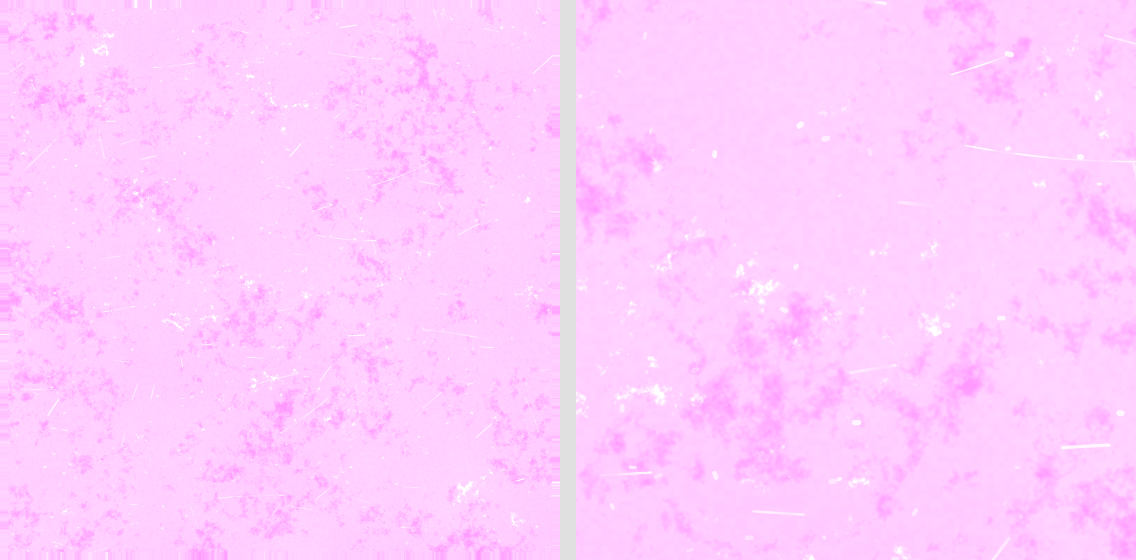
Left, the full canvas; right, a detail of the centre.
This texture is drawn by a WebGL 1 fragment shader. Its source:

```glsl
precision highp float;
// Worn pink paper: a softly mottled sheet with clustered magenta stains,
// fine pale scratches and specks, and a smeared rim along the border.
// Stains are thresholded fractal noise; marks are segments scattered on grids.

uniform vec2 u_resolution;

const float BASE_GREEN = 0.812;
const float RIM = 0.013;

float hash(vec2 p) {
  vec3 q = fract(p.xyx * 0.1031);
  q += dot(q, q.yzx + 33.33);
  return fract((q.x + q.y) * q.z);
}

vec2 hash2(vec2 p) {
  return vec2(hash(p), hash(p + vec2(61.0, 17.0)));
}

float noise(vec2 p) {
  vec2 cell = floor(p);
  vec2 f = fract(p);
  f = f * f * (3.0 - 2.0 * f);
  float low = mix(hash(cell), hash(cell + vec2(1.0, 0.0)), f.x);
  float high = mix(hash(cell + vec2(0.0, 1.0)), hash(cell + 1.0), f.x);
  return mix(low, high, f.y);
}

// Fractal noise centred on zero.
float fbm(vec2 p, float gain) {
  float sum = 0.0;
  float total = 0.0;
  float amp = 1.0;
  for (int i = 0; i < 4; i++) {
    sum += amp * (noise(p) - 0.5);
    total += amp;
    amp *= gain;
    p = mat2(1.6, 1.2, -1.2, 1.6) * p + 19.7;
  }
  return sum / total;
}

float segmentDistance(vec2 p, vec2 dir, float halfLength) {
  float along = clamp(dot(p, dir), -halfLength, halfLength);
  return length(p - dir * along);
}

// Scattered strokes, at most one per grid cell; sizes in canvas units.
float marks(vec2 p, float cells, float chance, float halfLength,
            float halfWidth, float pixel, float seed) {
  vec2 home = floor(p * cells);
  float cover = 0.0;
  for (int y = -1; y <= 1; y++) {
    for (int x = -1; x <= 1; x++) {
      vec2 cell = home + vec2(float(x), float(y));
      vec2 key = cell + seed;
      vec2 size = hash2(key + 7.0);
      vec2 center = (cell + hash2(key)) / cells;
      // Mix of nearly level strokes and steeper diagonals.
      float turn = hash(key + 23.0) - 0.5;
      float angle = hash(key + 31.0) < 0.45 ? turn * 0.7 : 0.9 + turn * 2.4;
      vec2 dir = vec2(cos(angle), sin(angle));
      vec2 offset = p - center;
      float bend = dot(offset, dir);
      offset += vec2(-dir.y, dir.x) * bend * bend * (size.y - 0.5) * 2.0;
      float reach = halfLength * mix(0.3, 1.0, size.x);
      float width = halfWidth * mix(0.5, 1.3, size.y);
      float d = segmentDistance(offset, dir, reach);
      float ink = 1.0 - smoothstep(width - 0.5 * pixel, width + 0.7 * pixel, d);
      float present = step(hash(key + 43.0), chance);
      cover = max(cover, ink * present * mix(0.4, 1.0, hash(key + 53.0)));
    }
  }
  return cover;
}

// Depth of the magenta stain: fine fragments gathered in loose patches.
float stainDepth(vec2 p) {
  float patches = fbm(p * 11.0 + 3.0, 0.6);
  float fragments = fbm(p * 62.0 + 41.0, 0.75);
  float density = patches * 1.1 + fragments * 1.35;
  return min(0.42 * max(density - 0.11, 0.0), 0.2);
}

void main() {
  float pixel = 1.0 / min(u_resolution.x, u_resolution.y);
  // Clamping stretches the outermost texture into streaks at the rim.
  vec2 p = clamp(gl_FragCoord.xy / u_resolution, RIM, 1.0 - RIM);

  // Paper tone and grain.
  float green = BASE_GREEN + 0.06 * fbm(p * 6.0 + 71.0, 0.6);
  green += 0.03 * (noise(p * 300.0 + 13.0) - 0.5);
  green -= stainDepth(p);

  // Pale dust in small clusters.
  float dust = fbm(p * 16.0 + 91.0, 0.6) + fbm(p * 95.0 + 57.0, 0.75);
  green += 0.25 * smoothstep(0.3, 0.6, dust);

  // Scratches, broken up along their length, and round specks.
  float wear = smoothstep(0.2, 0.65, noise(p * 85.0 + 29.0));
  float scratches = marks(p, 6.0, 0.6, 0.06, 0.0008, pixel, 101.0);
  scratches = max(scratches, marks(p, 15.0, 0.3, 0.022, 0.0008, pixel, 211.0));
  float specks = marks(p, 42.0, 0.17, 0.0015, 0.0013, pixel, 307.0);
  float pale = max(scratches * mix(0.2, 0.95, wear), specks * 0.85);
  green = mix(green, 1.0, pale);

  gl_FragColor = vec4(1.0, clamp(green, 0.0, 1.0), 1.0, 1.0);
}
```
